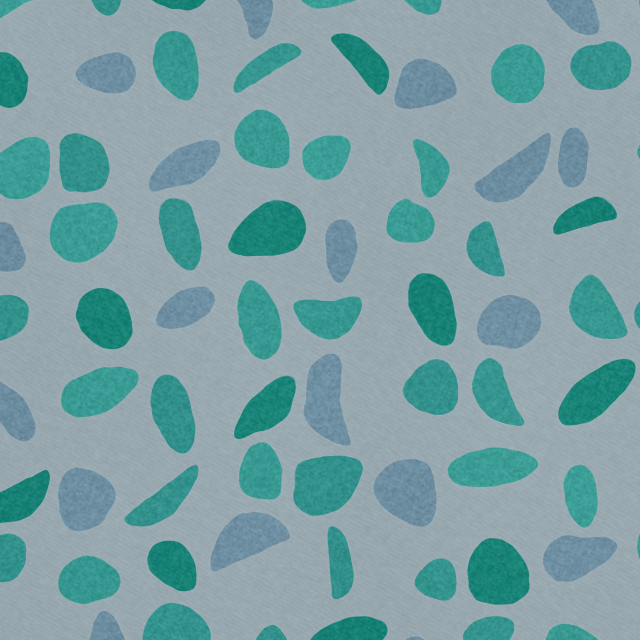
Write a Shadertoy shader that draws this pattern.

```glsl
// Scattered teal, green and slate-blue pebble shapes on grey woven cloth.

const vec3 CLOTH = vec3(0.598, 0.660, 0.689);
const vec3 SLATE = vec3(0.430, 0.560, 0.632);
const vec3 TEAL_LIGHT = vec3(0.238, 0.627, 0.597);
const vec3 TEAL_DEEP  = vec3(0.193, 0.563, 0.543);
const vec3 GREEN = vec3(0.090, 0.510, 0.460);

const float CELLS = 7.8;            // pebbles across the canvas
const float JITTER = 0.21;          // centre offset, in cells
const float LEAN = 0.36;            // common turn of all pebbles, radians
const float TILT = 0.42;            // largest further turn, radians
const float GAP = 0.13;             // least space between pebbles, in cells
const float SLATE_SHARE = 0.27;
const float GREEN_SHARE = 0.18;
const float BEAN_SHARE = 0.10;
const float HALF_MOON_SHARE = 0.17;
const float EDGE_ROUGHNESS = 0.018; // in cells
const float EDGE_SOFTNESS = 0.0012; // in canvas units
const float THREAD_ANGLE = -0.52;   // radians
const float THREAD_LINES = 165.0;
const float GRAIN_SCALE = 310.0;

float hash(vec2 p) {
    return fract(sin(dot(p, vec2(127.1, 311.7))) * 43758.5453);
}

float noise(vec2 p) {
    vec2 i = floor(p), f = fract(p);
    f = f * f * (3.0 - 2.0 * f);
    return mix(mix(hash(i), hash(i + vec2(1, 0)), f.x),
               mix(hash(i + vec2(0, 1)), hash(i + vec2(1, 1)), f.x), f.y);
}

float smoothMax(float a, float b, float k) {
    float h = max(k - abs(a - b), 0.0) / k;
    return max(a, b) + h * h * k * 0.25;
}

// Coordinates along and across an axis at angle a.
mat2 axes(float a) {
    return mat2(cos(a), -sin(a), sin(a), cos(a));
}

float ellipseDistance(vec2 q, vec2 radii) {
    float k = length(q / radii);
    return k * (k - 1.0) / max(length(q / (radii * radii)), 1e-4);
}

// Signed distance to the pebble of one cell: egg, bean or half-moon.
float pebble(vec2 q, vec2 id) {
    float stretch = hash(id + 11.3);
    float kind = hash(id + 23.7);
    float size = mix(0.74, 1.20, hash(id + 37.1));
    vec2 radii = size * vec2(mix(0.35, 0.52, stretch), mix(0.33, 0.205, stretch));

    // Neighbours lie crosswise, so long shapes interlock.
    float angle = LEAN + mod(id.x + id.y, 2.0) * 1.5708
                + TILT * (2.0 * hash(id + 5.9) - 1.0);
    q = axes(angle) * q;
    if (hash(id + 41.9) < 0.5) q = -q;

    if (kind > 1.0 - BEAN_SHARE) q.y -= 0.4 * (q.x * q.x / radii.x - 0.3 * radii.x);
    float taper = mix(0.0, 0.32, hash(id + 53.3));
    q.y /= clamp(1.0 - taper * q.x / radii.x, 0.5, 1.5);

    // Uneven outline
    float a = atan(q.y, q.x + 1e-5);
    float phase = 6.2832 * hash(id + 61.7);
    q /= 1.0 + 0.03 * sin(2.0 * a + phase) + 0.035 * sin(3.0 * a + 2.0 * phase);

    if (kind < HALF_MOON_SHARE) {
        radii *= vec2(1.1, 1.3);
        return smoothMax(ellipseDistance(q, radii), q.y - 0.12 * radii.y, 0.06);
    }
    return ellipseDistance(q, radii);
}

// Nearest and second nearest pebble distances, and the nearest cell.
vec2 nearestPebbles(vec2 p, out vec2 nearestId) {
    vec2 cell = floor(p), dist = vec2(9.0);
    nearestId = cell;
    for (int y = -1; y <= 1; y++)
    for (int x = -1; x <= 1; x++) {
        vec2 id = cell + vec2(x, y);
        vec2 offset = vec2(hash(id + 71.3), hash(id + 83.9)) - 0.5;
        float d = pebble(p - id - 0.5 - 2.0 * JITTER * offset, id);
        if (d < dist.x) {
            dist = vec2(d, dist.x);
            nearestId = id;
        } else dist.y = min(dist.y, d);
    }
    return dist;
}

vec3 pebbleColour(vec2 id) {
    float pick = fract(dot(id, vec2(0.7549, 0.5698)) + 0.31); // even spread
    vec3 teal = mix(TEAL_DEEP, TEAL_LIGHT, hash(id + 97.1));
    return pick < SLATE_SHARE ? SLATE : pick < SLATE_SHARE + GREEN_SHARE ? GREEN : teal;
}

void mainImage(out vec4 fragColor, in vec2 fragCoord) {
    vec2 uv = fragCoord / iResolution.y;
    vec2 id, p = uv * CELLS + vec2(0.35, 0.6);

    // Pebbles kept apart, with a slightly rough edge
    vec2 dist = nearestPebbles(p, id);
    float d = smoothMax(dist.x, 0.5 * (dist.x - dist.y + GAP), 0.06);
    d = (d + EDGE_ROUGHNESS * (noise(uv * 75.0) - 0.5)) / CELLS;
    float soft = max(EDGE_SOFTNESS, 0.75 / iResolution.y);
    float cover = 1.0 - smoothstep(-soft, soft, d);

    // Broken diagonal threads, fine grain and broad unevenness
    vec2 weave = axes(THREAD_ANGLE) * uv;
    float twill = 0.6 * sin(6.2832 * THREAD_LINES * weave.y + 4.0 * noise(uv * 60.0))
                + 1.6 * (noise(weave * vec2(90.0, 260.0)) - 0.5);
    float grain = noise(axes(0.4) * uv * GRAIN_SCALE)
                + 0.6 * noise(axes(1.1) * uv * GRAIN_SCALE * 0.6 + 19.0) - 0.8;
    float broad = noise(uv * 5.0) - 0.5;

    vec3 cloth = CLOTH + 0.012 * twill + 0.022 * grain + 0.016 * broad;
    cloth += 0.016 * exp(-abs(d) * 400.0); // pale rim
    vec3 fill = pebbleColour(id) + 0.008 * twill + 0.066 * grain + 0.025 * broad;
    fragColor = vec4(mix(cloth, fill, cover), 1.0);
}
```
